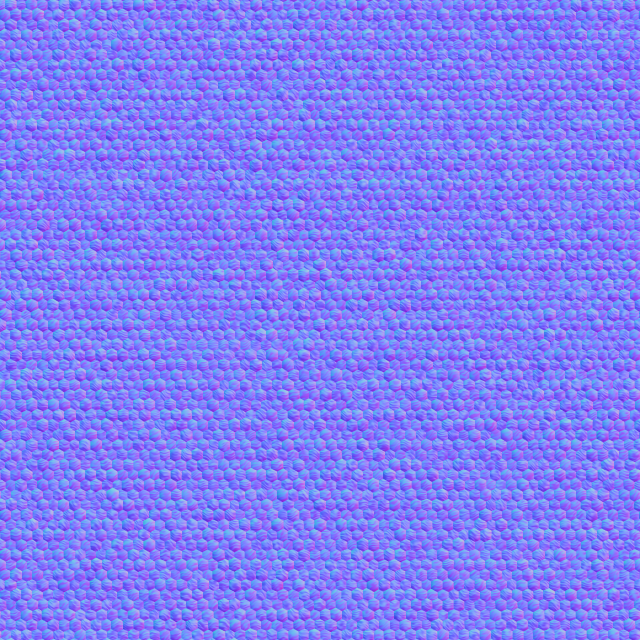
Reproduce this texture map procedurally as a Shadertoy shader.

```glsl
// Normal map of staggered rows of small pebbled domes with a fine wavy grain.

float hash(vec2 p) {
    return fract(sin(dot(p, vec2(127.1, 311.7))) * 43758.5453);
}

float valueNoise(vec2 p) {
    vec2 i = floor(p), f = fract(p);
    f = f * f * (3.0 - 2.0 * f);
    return mix(mix(hash(i), hash(i + vec2(1, 0)), f.x),
               mix(hash(i + vec2(0, 1)), hash(i + vec2(1, 1)), f.x), f.y);
}

// Fine ridges, mostly level, turned and waved differently in each dome
vec2 grainSlope(vec2 d, vec2 id) {
    float angle = (hash(id + 31.7) - 0.5) * 1.3;
    vec2 along = vec2(cos(angle), sin(angle));
    vec2 across = vec2(-along.y, along.x);
    vec2 q = vec2(dot(d, along) * 2.8, dot(d, across) * 9.0);
    q.y += 0.7 * sin(5.0 * d.x + 6.28 * hash(id + 5.3));
    return across * (valueNoise(q + id * 17.0) - 0.5) * 0.85;
}

vec3 surfaceNormal(vec2 uv) {
    vec2 grid = vec2(60, 64);
    float cellWidth = grid.y / grid.x;
    vec2 p = uv * grid.y;

    // The tallest dome among the neighbours wins; the runner-up marks the seam
    float best = -1e3, second = -1e3;
    vec2 offset = vec2(0), id = vec2(0);
    for (int j = -1; j <= 1; j++) {
        float row = floor(p.y) + float(j);
        float stagger = 0.5 * mod(row, 2.0);
        for (int i = -1; i <= 1; i++) {
            float column = floor(p.x / cellWidth - stagger) + float(i);
            vec2 cell = mod(vec2(column, row), grid);
            vec2 jitter = vec2(hash(cell + 3.1), hash(cell + 8.6)) - 0.5;
            vec2 center = vec2((column + stagger + 0.5) * cellWidth, row + 0.5);
            vec2 d = p - center - jitter * vec2(0.14, 0.07);
            float height = 0.24 * hash(cell) - dot(d, d);
            if (height > best) {
                second = best;
                best = height;
                offset = d;
                id = cell;
            } else {
                second = max(second, height);
            }
        }
    }

    // Flat crown with a steeper rim that eases into the seam
    float relief = 0.75 + 0.5 * hash(id);
    vec2 slope = offset * (0.5 + 1.3 * dot(offset, offset)) * relief;
    slope *= mix(0.55, 1.0, smoothstep(0.0, 0.18, best - second));

    // Uneven lean of each dome and each row
    slope += (vec2(hash(id + 12.4), hash(id + 21.9)) - 0.5) * vec2(0.1, 0.14);
    slope.y += (hash(vec2(id.y, 77.0)) - 0.5) * 0.08;
    slope += grainSlope(offset, id);
    return normalize(vec3(slope, 1.0));
}

void mainImage(out vec4 fragColor, in vec2 fragCoord) {
    // 3 x 3 samples smooth the seams and the grain
    vec3 color = vec3(0);
    for (int k = 0; k < 9; k++) {
        vec2 shift = (vec2(k % 3, k / 3) - 1.0) / 3.0;
        color += 0.5 + 0.5 * surfaceNormal((fragCoord + shift) / iResolution.xy);
    }
    fragColor = vec4(color / 9.0, 1.0);
}
```
